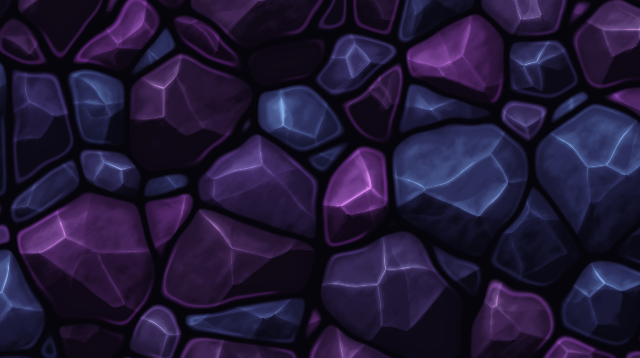
Reproduce this texture procedurally as a WebGL 2 fragment shader.

```glsl
#version 300 es
precision highp float;
// Tightly packed faceted violet and blue stones with pale painted ridges.
uniform vec2 u_resolution;
out vec4 outColor;

float hash(vec2 p) {
  return fract(sin(dot(p, vec2(127.1, 311.7))) * 43758.55);
}

float noise(vec2 p) {
  vec2 i = floor(p), f = fract(p);
  f = f * f * (3.0 - 2.0 * f);
  return mix(mix(hash(i), hash(i + vec2(1, 0)), f.x),
             mix(hash(i + vec2(0, 1)), hash(i + vec2(1, 1)), f.x), f.y);
}

float fbm(vec2 p) {
  float sum = 0.0, amp = 0.5;
  for (int i = 0; i < 4; i++) {
    sum += amp * noise(p);
    p = mat2(1.6, 1.2, -1.2, 1.6) * p + 3.7;
    amp *= 0.5;
  }
  return sum;
}

// Stone seed: centre in xy, radius of influence in z.
vec3 seed(vec2 cell) {
  vec2 jitter = vec2(hash(cell + 3.1), hash(cell + 8.6));
  float h = hash(cell + 15.4);
  return vec3(cell + 0.1 + 0.8 * jitter, 0.2 + h * h);
}

float power(vec2 q, vec3 s) {
  return dot(q - s.xy, q - s.xy) - s.z * s.z;
}

vec3 palette(float t) {
  vec3 c = mix(vec3(0.04, 0.03, 0.07), vec3(0.12, 0.09, 0.19), smoothstep(0.0, 0.25, t));
  c = mix(c, vec3(0.21, 0.17, 0.32), smoothstep(0.25, 0.5, t));
  c = mix(c, vec3(0.33, 0.31, 0.48), smoothstep(0.5, 0.75, t));
  return mix(c, vec3(0.64, 0.62, 0.80), smoothstep(0.75, 1.1, t));
}

// Light falling on a plane with the given slope.
float facetTone(vec2 slope, float variation) {
  vec3 n = normalize(vec3(slope, 1.0));
  float diffuse = max(dot(n, normalize(vec3(-0.3, 0.75, 0.6))), 0.0);
  return 0.07 + 0.5 * diffuse + 0.16 * (variation - 0.5);
}

void main() {
  vec2 q = gl_FragCoord.xy / u_resolution.y * 5.2 + 20.0;
  q += 0.13 * (vec2(noise(q * 2.3), noise(q * 2.3 + 40.0)) - 0.5);
  vec2 home = floor(q);

  // Find the owning stone in a weighted cell diagram.
  vec2 id = home;
  float best = 1e5;
  for (int y = -3; y <= 3; y++)
    for (int x = -3; x <= 3; x++) {
      vec2 cell = home + vec2(x, y);
      float d = power(q, seed(cell));
      if (d < best) { best = d; id = cell; }
    }
  vec3 stone = seed(id);

  // Smooth minimum of the border distances rounds the corners.
  float sum = 1e-6;
  for (int y = -3; y <= 3; y++)
    for (int x = -3; x <= 3; x++) {
      vec2 cell = home + vec2(x, y);
      if (distance(cell, id) < 0.5) continue;
      vec3 other = seed(cell);
      float border = (power(q, other) - best) / (2.0 * distance(other.xy, stone.xy));
      sum += exp(-border / 0.045);
    }
  float edge = -0.045 * log(sum);

  // Cut the stone with a top plane and five tilted sides: slope, height, tone.
  float size = 0.32 + 0.65 * stone.z;
  vec2 local = (q - stone.xy) / size;
  vec2 tilt = 0.35 * (vec2(hash(id + 21.3), hash(id + 27.9)) - 0.5);
  vec4 front = vec4(tilt, dot(local, tilt), facetTone(tilt, hash(id + 33.2)));
  vec4 behind = vec4(9.0, 9.0, -9.0, 0.0);
  float turn = 6.28 * hash(id + 41.7);
  for (int k = 0; k < 5; k++) {
    vec2 key = id + 50.3 + 7.3 * float(k);
    float angle = turn + (float(k) + 0.75 * hash(key)) * 1.257;
    vec2 slope = vec2(cos(angle), sin(angle)) * mix(0.7, 1.4, hash(key + 1.7));
    float height = dot(local, slope) - mix(0.12, 0.62, hash(key + 2.9));
    vec4 side = vec4(slope, height, facetTone(slope, hash(key + 4.1)));
    if (height > front.z) { behind = front; front = side; }
    else if (height > behind.z) behind = side;
  }
  float ridge = size * (front.z - behind.z) / max(length(front.xy - behind.xy), 0.1);
  float tone = mix(0.5 * (front.w + behind.w), front.w, smoothstep(0.0, 0.03, ridge));

  // Shallow chipped crease, stone brightness and brush texture.
  float bend = 6.28 * hash(id + 61.9);
  float crease = dot(local, vec2(cos(bend), sin(bend))) + 0.3 * noise(local * 2.5 + id) - 0.3;
  float brush = fbm(vec2(q.x + q.y, 2.5 * (q.y - q.x)) * 2.2);
  tone += 0.09 * (smoothstep(-0.02, 0.02, crease) - 0.5);
  tone += 0.09 * exp(-abs(crease) * size / 0.02) * noise(q * 3.0);
  tone += 0.26 * (hash(id + 71.5) - 0.5) + 0.13 * dot(local, vec2(-0.3, 0.9));
  tone += 0.24 * (brush - 0.47) + 0.12 * (fbm(q * 9.0) - 0.47);

  // Pale ridges and a broken glow just inside the outline.
  float lit = smoothstep(0.1, 0.5, max(front.w, behind.w)) * (0.3 + 0.9 * noise(q * 1.7 + 9.0));
  tone += lit * (0.42 * exp(-ridge / 0.024) + 0.13 * exp(-ridge / 0.12));
  float rim = exp(-pow((edge - 0.085) / 0.024, 2.0)) * smoothstep(0.35, 0.75, noise(q * 1.6 + 7.0));
  tone = max(tone, 0.05) * mix(0.5, 1.0, smoothstep(0.02, 0.28, edge)) + 0.24 * rim;

  // Plum to steel blue tint, some stones more saturated.
  float hue = smoothstep(0.3, 0.8, hash(id + 83.1));
  vec3 color = palette(tone) * mix(vec3(1.18, 0.84, 1.02), vec3(0.80, 1.05, 1.12), hue);
  float violet = smoothstep(0.6, 0.8, hash(id + 91.4)) * (1.0 - hue);
  color += vec3(0.13, 0.01, 0.15) * violet * clamp(tone, 0.0, 0.8);
  color += vec3(0.07, 0.01, 0.09) * rim * (1.0 - hue);

  // Dark gaps between the stones.
  color = mix(vec3(0.025, 0.018, 0.045), color, smoothstep(0.02, 0.065, edge));
  outColor = vec4(color, 1.0);
}
```
